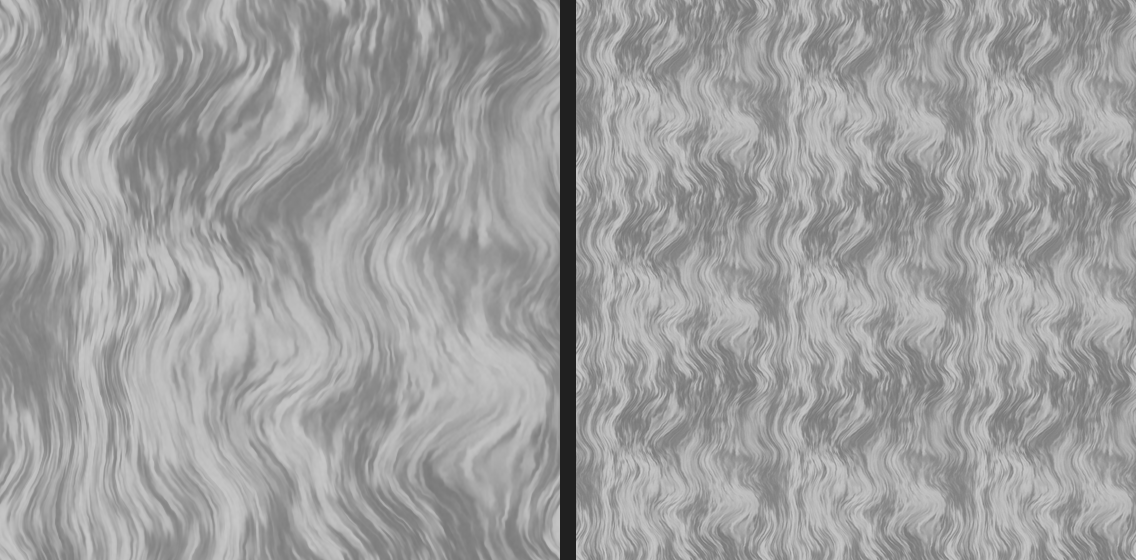
Left: one tile. Right: repeated 3 by 3.
Write a WebGL 2 fragment shader that draws this texture.

```glsl
#version 300 es
precision highp float;
// Seamless grey burl grain: fine feathery fibres bent around soft, ragged patches.

uniform vec2 u_resolution;
out vec4 fragColor;

const float TAU = 6.283185;
const float MID_GREY = 0.628;     // centre of the tonal range
const float TONE_SPAN = 0.165;    // distance from centre to lightest and darkest grey
const float CONTRAST = 1.25;      // how quickly tones saturate
const float BEND = 0.085;         // sideways sweep of the grain
const float CURL = 0.016;         // smaller bends on top
const float LIFT = 0.05;          // vertical distortion
const float FRAY = 0.0022;        // jitter that roughens the strands
const float FINE_FRAY = 0.0012;   // jitter that breaks up the fibres
const float SPECK = 0.008;        // fine surface grain

// Cell counts across and up the tile; whole numbers keep it seamless.
const vec2 BEND_CELLS = vec2(3.0, 4.0);
const vec2 CURL_CELLS = vec2(6.0, 8.0);
const vec2 FRAY_CELLS = vec2(48.0, 40.0);
const vec2 FINE_FRAY_CELLS = vec2(128.0, 96.0);
const vec2 BROAD_CELLS = vec2(5.0, 3.0);
const vec2 PATCH_CELLS = vec2(12.0, 5.0);
const vec2 STRAND_CELLS = vec2(34.0, 8.0);
const vec2 STREAK_CELLS = vec2(68.0, 12.0);
const vec2 FIBRE_CELLS = vec2(112.0, 20.0);
const vec2 HAIR_CELLS = vec2(192.0, 36.0);
const vec2 SPECK_CELLS = vec2(224.0, 168.0);

float hash(float column, float row, float seed) {
    uint h = uint(column) * 1597334673u ^ (uint(row) + uint(seed) * 977u) * 3812015801u;
    h = (h ^ (h >> 15)) * 1597334673u;
    h = (h ^ (h >> 13)) * 3812015801u;
    return float((h ^ (h >> 16)) >> 8) / 16777216.0;
}

// Wraps a whole cell index; the half step keeps rounding away from the seam.
float wrapCell(float index, float count) {
    return floor(mod(index + 0.5, count));
}

float ease(float t) {
    return t * t * t * (t * (t * 6.0 - 15.0) + 10.0);
}

// Wrapping 1D noise along one column, with its own phase so row ends never line up.
float columnNoise(float column, float y, float rows, float seed) {
    y += hash(column, 911.0, seed) * rows;
    float row = floor(y);
    float low = hash(column, wrapCell(row, rows), seed);
    float high = hash(column, wrapCell(row + 1.0, rows), seed);
    return mix(low, high, ease(y - row));
}

// Wrapping noise from -1 to 1, blended between neighbouring columns.
float grainNoise(vec2 p, vec2 cells, float seed) {
    p *= cells;
    float column = floor(p.x);
    float left = columnNoise(wrapCell(column, cells.x), p.y, cells.y, seed);
    float right = columnNoise(wrapCell(column + 1.0, cells.x), p.y, cells.y, seed);
    return mix(left, right, ease(p.x - column)) * 2.0 - 1.0;
}

// Bends the straight grain into sweeping waves and frays it.
vec2 bendGrain(vec2 p) {
    float wave = 0.018 * sin(TAU * (3.0 * p.y + p.x)) + 0.008 * sin(TAU * (5.0 * p.y - 2.0 * p.x));
    float sweep = BEND * grainNoise(p, BEND_CELLS, 1.0);
    float curl = CURL * grainNoise(p, CURL_CELLS, 2.0);
    float fray = FRAY * grainNoise(p, FRAY_CELLS, 3.0);
    float fineFray = FINE_FRAY * grainNoise(p, FINE_FRAY_CELLS, 12.0);
    float lift = LIFT * grainNoise(p, BEND_CELLS, 4.0);
    return p + vec2(wave + sweep + curl + fray + fineFray, lift);
}

void main() {
    vec2 p = gl_FragCoord.xy / u_resolution;
    vec2 g = bendGrain(p);

    // Grain layers, from wide to fine
    float broad = grainNoise(g, BROAD_CELLS, 5.0);
    float strand = grainNoise(g, STRAND_CELLS, 6.0);
    float fibre = grainNoise(g, FIBRE_CELLS, 7.0);
    float hair = grainNoise(g, HAIR_CELLS, 8.0);
    float feather = 0.5 * fibre + 0.4 * hair;

    // Patches and streaks whose edges fray into single fibres
    float patchField = grainNoise(g, PATCH_CELLS, 9.0) + 0.3 * strand + 0.6 * feather;
    float patches = smoothstep(-0.6, 0.6, patchField) * 2.0 - 1.0;
    float streakField = grainNoise(g, STREAK_CELLS, 13.0) + 0.5 * strand + feather;
    float streaks = smoothstep(-0.45, 0.6, streakField) * 2.0 - 1.0;

    // Some areas are calm, others strongly fibrous
    float fibrous = mix(0.45, 1.2, smoothstep(-0.4, 0.35, grainNoise(g, BROAD_CELLS, 10.0)));

    float base = 0.92 * tanh(0.75 * broad + 0.36 * patches + 0.32 * strand);
    float detail = fibrous * (0.15 * streaks + 0.18 * fibre + 0.22 * hair);

    float grey = MID_GREY + TONE_SPAN * tanh(CONTRAST * (base + detail));
    grey += SPECK * grainNoise(p, SPECK_CELLS, 11.0);
    fragColor = vec4(vec3(grey), 1.0);
}
```
